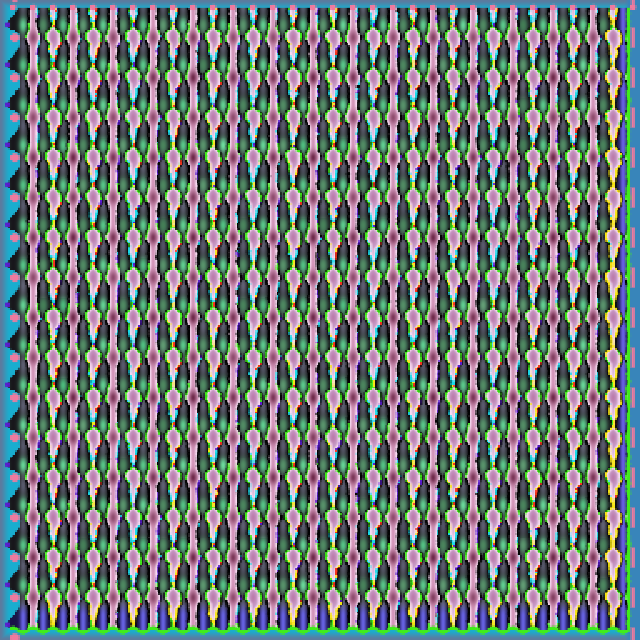
This pattern is drawn by a Shadertoy shader. Its source:

```glsl
// Pink bead chains alternating with hanging drops, over dark columns of green
// beads in a cyan frame. Outlines come from periodic width profiles on a fine
// stepped grid; gradient noise varies rims and shades.
#define REPEATS 16.0
#define STEPS 256.0
#define ORIGIN vec2(0.83, 0.94)
#define NECK 0.087
#define NODE 0.075
#define DROP 0.158
#define RIM 0.05
#define LILAC vec3(0.79, 0.63, 0.80)
#define PALE vec3(0.97, 0.86, 0.95)
#define LIME vec3(0.25, 0.93, 0.10)
#define CYAN vec3(0.10, 0.86, 0.92)
#define VIOLET vec3(0.35, 0.10, 0.81)

vec2 gradient(vec2 p) {
    p = fract(p * vec2(0.1031, 0.1137));
    p += dot(p, p.yx + 33.3);
    float a = 6.2832 * fract((p.x + p.y) * p.x * 17.0);
    return vec2(cos(a), sin(a));
}

float noise(vec2 p) {
    vec2 i = floor(p), f = fract(p), w = f * f * (3.0 - 2.0 * f), e = vec2(1, 0);
    float a = dot(gradient(i), f), b = dot(gradient(i + e), f - e);
    float c = dot(gradient(i + e.yx), f - e.yx), d = dot(gradient(i + 1.0), f - 1.0);
    return mix(mix(a, b, w.x), mix(c, d, w.x), w.y);
}

// Stepped coordinate with transitions one canvas pixel wide
vec2 stepped(vec2 uv) {
    vec2 q = uv * STEPS, edge = floor(q + 0.5);
    vec2 w = min(vec2(1), STEPS / iResolution.xy);
    return (edge + clamp((q - edge) / w, -0.5, 0.5)) / STEPS;
}

float bump(float x, float width) { return exp(-x * x / (width * width)); }
float wrapped(float x) { return x - round(x); }
float fill(float d) {
    float aa = REPEATS / iResolution.y;
    return 1.0 - smoothstep(-aa, aa, d);
}

float chainDistance(vec2 p) {
    return abs(wrapped(p.x)) - NECK - NODE * bump(wrapped(p.y), 0.16);
}

// Blunt head, right flank longer than left, narrow tail
float dropDistance(vec2 p) {
    float t = fract(p.y + 0.27), side = wrapped(p.x - 0.5);
    float waist = side < 0.0 ? 0.40 : 0.53;
    float head = smoothstep(-0.02, 0.2, t) * (1.0 - smoothstep(waist - 0.14, waist + 0.15, t));
    float tail = 0.065 * smoothstep(0.1, 0.3, t) * (1.0 - smoothstep(0.62, 0.92, t));
    return abs(side) - max(DROP * head, tail);
}

// Dark columns with green and slate beads; violet near right and bottom
vec3 ground(vec2 p, vec2 g) {
    float side = wrapped(p.x), x = abs(side) - 0.25, across = bump(x, 0.085);
    float green = bump(wrapped(p.y + 0.31), 0.19), slate = bump(wrapped(p.y - 0.2), 0.24);
    float drift = 0.12 * noise(floor(p * 2.0) * 0.73);
    vec3 bead = side > 0.0 ? vec3(0.33, 0.56, 0.40) : vec3(0.36, 0.80, 0.55);
    vec3 col = vec3(0.09, 0.08, 0.10) + 0.12 * across;
    col = mix(col, vec3(0.25, 0.53, 0.40), 0.6 * bump(x, 0.13) * green);
    col = mix(col, bead + drift, across * green);
    col = mix(col, vec3(0.40, 0.41, 0.50) + drift, across * slate * 0.75);
    float cool = max(smoothstep(15.0, 15.4, g.y), smoothstep(15.35, 15.5, g.x));
    return mix(col, mix(vec3(0.10, 0.08, 0.28), vec3(0.40, 0.38, 0.88), across), cool);
}

// Lime outside, yellow inside; cyan tails, red or violet right flanks
vec3 dropRim(vec2 p, vec2 g, float d) {
    float t = fract(p.y + 0.27), n = noise(p * 6.0 + 3.7);
    float cyanColumn = step(1.5, mod(floor(p.x), 3.0));
    vec3 yellow = vec3(0.97, 0.90, 0.08);
    vec3 left = mix(LIME, mix(yellow, CYAN, cyanColumn), step(0.36, t) * step(d, 0.025 + 0.04 * n));
    vec3 right = mix(yellow, vec3(0.96, 0.20, 0.11), step(0.015, d + 0.04 * n));
    right = mix(right, VIOLET, step(0.2, n + 0.12 * cyanColumn));
    right = mix(LIME, right, step(0.38, t + 0.15 * n));
    vec3 col = mix(left, right, step(0.0, wrapped(p.x - 0.5)));
    float tail = step(0.64 - 0.1 * cyanColumn, t + 0.2 * n) * step(t, 0.88 + 0.1 * n);
    col = mix(col, CYAN, tail * step(-0.17, n));
    return mix(col, yellow, step(15.05, max(g.x, g.y)) * step(-0.15, n));
}

void mainImage(out vec4 fragColor, in vec2 fragCoord) {
    vec2 uv = fragCoord / iResolution.xy;
    uv.y = 1.0 - uv.y;
    vec2 g = uv * REPEATS, s = stepped(uv) * REPEATS;
    vec2 p = g - ORIGIN, q = s - ORIGIN;
    float rough = 0.03 * (noise(q * 5.3) + noise(q * 11.0));
    float y = wrapped(p.y), side = wrapped(q.x);
    vec3 col = ground(p, g);

    // Hanging drops, absent beside the left frame
    float d = dropDistance(q) + rough + step(s.x, 0.58);
    col *= 0.1 + 0.9 * smoothstep(RIM, RIM + 0.06, d);
    col = mix(col, dropRim(q, s, d), fill(d - RIM));
    vec3 core = mix(PALE, LILAC, smoothstep(0.0, 0.1, -dropDistance(p)));
    core = mix(core, vec3(0.72, 0.45, 0.64), 0.8 * bump(y, 0.16) * bump(wrapped(p.x - 0.5), 0.08));
    col = mix(col, core, fill(d));

    // Bead chains with dark nodes and two-sided rims
    d = chainDistance(q) + rough;
    float t = fract(q.y + 0.36), n = noise(q * 5.0);
    vec3 flank = mix(CYAN, VIOLET, step(-0.05, n));
    flank = mix(flank, LIME, step(t, 0.3)) * step(-0.04, noise(q * 3.1 + 5.0));
    vec3 rim = side < 0.0 ? LIME * step(t, 0.42 + 0.2 * n) : flank;
    col *= 0.15 + 0.85 * smoothstep(0.035, 0.08, d);
    col = mix(col, rim, fill(d - 0.035));
    float shade = 0.68 + 0.2 * mod(round(p.y), 2.0) + 0.12 * step(mod(round(p.x) + 2.0, 3.0), 0.5);
    core = mix(PALE, vec3(0.83, 0.59, 0.73), smoothstep(0.0, 0.08, -chainDistance(p)));
    core = mix(core, vec3(0.43, 0.16, 0.29), shade * bump(y, 0.16) * bump(wrapped(p.x), 0.09));
    col = mix(col, core, fill(d));

    // Cyan frame: scalloped at left, lime line at right and bottom
    t = fract(q.y - 0.15);
    float scallop = 0.5 - 0.32 * smoothstep(0.0, 0.55, t) * (1.0 - smoothstep(0.55, 0.8, t));
    float outer = max(s.x - 15.76 + rough, s.y - 15.8 + 0.05 * cos(12.566 * q.x));
    float frame = max(max(scallop + rough - s.x, 0.2 - s.y), outer);
    col = mix(col, LIME, fill(-outer - 0.09));
    vec2 margin = min(g, REPEATS - g);
    vec3 sea = mix(vec3(0.36, 0.48, 0.62), vec3(0.10, 0.68, 0.81), smoothstep(0.0, 0.25, min(margin.x, margin.y)));
    sea = mix(sea, vec3(0.22, 0.52, 0.73), smoothstep(15.6, 15.75, g.x));
    col = mix(col, sea, fill(-frame));

    // Pink dots and violet flecks at left, nubs above, bars at right
    float dots = length(vec2(s.x - 0.37, wrapped(q.y))) - 0.11;
    float nubs = length(vec2(wrapped(q.x * 2.0) * 0.5, s.y - 0.18)) - 0.075;
    float bars = max(abs(s.x - 15.82) - 0.035, abs(wrapped(q.y)) - 0.25);
    col = mix(col, vec3(0.94, 0.48, 0.62), fill(min(dots, min(nubs, bars))));
    col = mix(col, VIOLET, fill(length(vec2(s.x - 0.19, wrapped(q.y - 0.68))) - 0.06));
    fragColor = vec4(col, 1.0);
}
```
